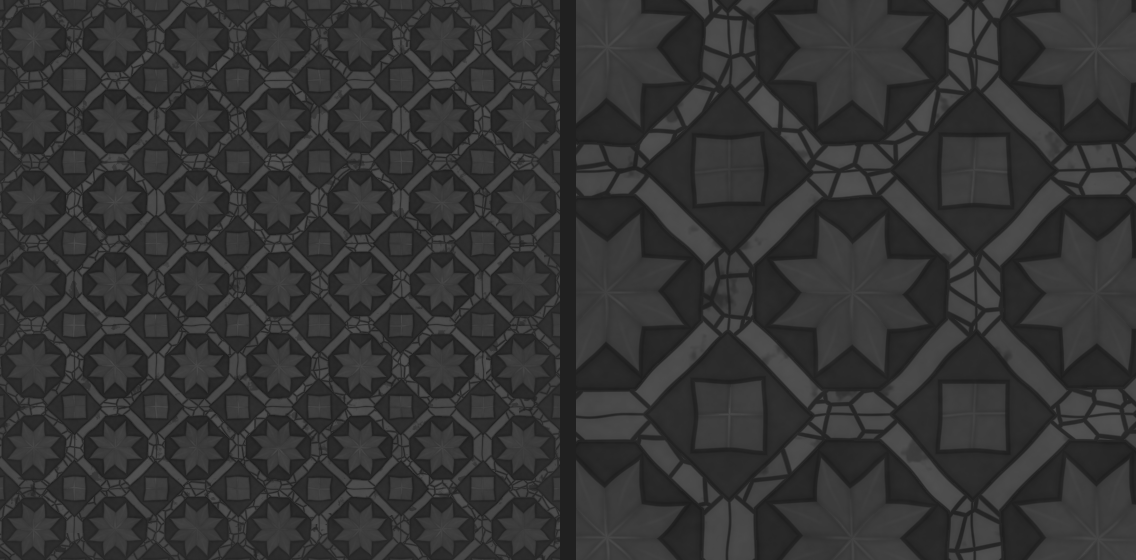
Left: the whole. Right: its middle third, enlarged.
Reproduce this pattern procedurally as a Shadertoy shader.

```glsl
#define REPEATS 6.857
#define OFFSET vec2(0.089, 0.125)
#define WOBBLE 0.022
#define JOINT 0.009
#define STAR_RADIUS 0.365
#define NOTCH_RADIUS 0.215
#define CRACK_SCALE 6.5
#define WEAR 0.45
#define GROUT 0.125
#define DARK_TILE 0.16
#define MID_TILE 0.238
#define LIGHT_TILE 0.292

const float PI = 3.14159;

float hash(vec2 p) {
    vec3 q = fract(vec3(p.xyx) * 0.1031);
    q += dot(q, q.yzx + 33.33);
    return fract((q.x + q.y) * q.z);
}

vec2 hash2(vec2 p) { return vec2(hash(p), hash(p + 71.7)); }

float noise(vec2 p) {
    vec2 i = floor(p), f = fract(p);
    f = f * f * (3.0 - 2.0 * f);
    return mix(mix(hash(i), hash(i + vec2(1, 0)), f.x),
               mix(hash(i + vec2(0, 1)), hash(i + 1.0), f.x), f.y);
}

float fbm(vec2 p) {
    float sum = 0.0, gain = 0.5;
    for (int i = 0; i < 4; i++) {
        sum += gain * noise(p);
        p = p * 2.03 + 17.0;
        gain *= 0.5;
    }
    return sum;
}

// Distance to the nearest crack (x) and a random tone per fragment (y)
vec2 fragments(vec2 p) {
    vec2 base = floor(p), nearest = vec2(0), nearestCell = vec2(0);
    float best = 9.0, edge = 9.0;
    for (int k = 0; k < 9; k++) {
        vec2 c = base + vec2(k % 3 - 1, k / 3 - 1);
        vec2 r = c + 0.1 + 0.8 * hash2(c) - p;
        if (dot(r, r) < best) { best = dot(r, r); nearest = r; nearestCell = c; }
    }
    for (int k = 0; k < 25; k++) {
        vec2 c = nearestCell + vec2(k % 5 - 2, k / 5 - 2);
        vec2 r = c + 0.1 + 0.8 * hash2(c) - p;
        vec2 gap = r - nearest;
        if (dot(gap, gap) > 1e-4) edge = min(edge, dot(0.5 * (r + nearest), normalize(gap)));
    }
    return vec2(edge, hash(nearestCell + 5.3));
}

void mainImage(out vec4 fragColor, in vec2 fragCoord) {
    vec2 uv = fragCoord / iResolution.xy;
    vec2 grid = fragCoord / iResolution.y * REPEATS + OFFSET;
    float aa = REPEATS / iResolution.y;
    vec2 g = grid + WOBBLE * (vec2(noise(grid * 7.0), noise(grid * 7.0 + 40.0)) - 0.5);
    vec2 cell = floor(g), u = fract(g) - 0.5, a = abs(u);
    vec2 edgeDist = abs(uv - 0.5);
    float margin = smoothstep(0.36, 0.5, max(edgeDist.x, edgeDist.y));

    // Octagon around the star, diamond on the cell corner
    float diagonal = (a.x + a.y) * 0.7071;
    float along = abs(a.x - a.y) * 0.7071;
    float octagon = max(max(a.x, a.y) - 0.39, diagonal - 0.357);
    float diamond = 0.465 - diagonal;
    float tone, joint;

    if (octagon < 0.0) {
        // Eight-pointed star of kite petals on dark wedges
        float r = length(u), angle = atan(u.y, u.x) + PI;
        float fold = abs(mod(angle, PI / 4.0) - PI / 8.0);
        vec2 q = r * vec2(cos(fold), sin(fold));
        vec2 notch = NOTCH_RADIUS * vec2(cos(PI / 8.0), sin(PI / 8.0));
        vec2 normal = normalize(vec2(notch.y, STAR_RADIUS - notch.x));
        float star = dot(q - vec2(STAR_RADIUS, 0), normal);
        float petalTone = hash(cell * 9.0 + floor(angle / (PI / 4.0))) - 0.5;
        float seam = r * sin(PI / 8.0 - fold);
        float petal = MID_TILE + 0.022 * petalTone - 0.02 * smoothstep(0.03, 0.0, seam);
        float glint = smoothstep(0.006 + aa, 0.0, seam) * smoothstep(0.2, 0.04, r);
        petal += 0.07 * glint * noise(g * 9.0);
        petal += 0.012 * smoothstep(0.008 + aa, 0.0, q.y) * smoothstep(0.08, 0.2, r);
        tone = mix(DARK_TILE, petal, smoothstep(aa, -aa, star));
        joint = min(abs(star), -octagon);
    } else if (diamond < 0.0) {
        // Small square split in four on a dark diamond
        vec2 c = 0.5 - a;
        float square = max(c.x, c.y) - 0.145;
        float cross = min(c.x, c.y);
        float quarter = MID_TILE + 0.025 * (hash(cell * 3.0 + sign(u)) - 0.5);
        quarter -= 0.025 * smoothstep(0.025, 0.0, cross);
        quarter += 0.07 * smoothstep(0.005 + aa, 0.0, cross) * noise(g * 8.0);
        tone = mix(DARK_TILE + 0.015, quarter, smoothstep(aa, -aa, square));
        joint = min(abs(square), -diamond);
    } else {
        // Pale strapwork: whole bars, broken bars and junction stones
        bool junction = along > 0.21;
        vec2 side = a.x > a.y ? vec2(sign(u.x), 0) : vec2(0, sign(u.y));
        vec2 id = cell * 2.0 + (junction ? side : 0.3 * sign(u));
        joint = min(min(octagon, diamond), abs(along - 0.21));
        if (junction) joint = min(joint, 0.5 - max(a.x, a.y) + 0.004);
        tone = LIGHT_TILE + 0.03 * (hash(id + 3.1) - 0.5);
        if (hash(id + 8.7) < WEAR + 0.2 * float(junction) + 0.4 * margin) {
            vec2 stone = fragments(g * CRACK_SCALE);
            joint = min(joint, stone.x / CRACK_SCALE);
            tone += 0.04 * (stone.y - 0.55);
        }
        float chips = smoothstep(0.6, 0.72, fbm(g * 8.0 + 30.0));
        tone -= (0.07 + 0.05 * margin) * chips;
    }

    // Grout, soft bevel, stains and grain
    tone -= 0.016 * smoothstep(0.04, 0.0, joint);
    tone = mix(GROUT, tone, 0.15 + 0.85 * smoothstep(JOINT - aa, JOINT + aa, joint));
    tone += 0.03 * (fbm(g * 5.0) - 0.47) + 0.02 * (fbm(g * 28.0) - 0.47);
    tone = mix(tone, 0.21, 0.2 * margin);
    fragColor = vec4(vec3(tone), 1.0);
}
```
